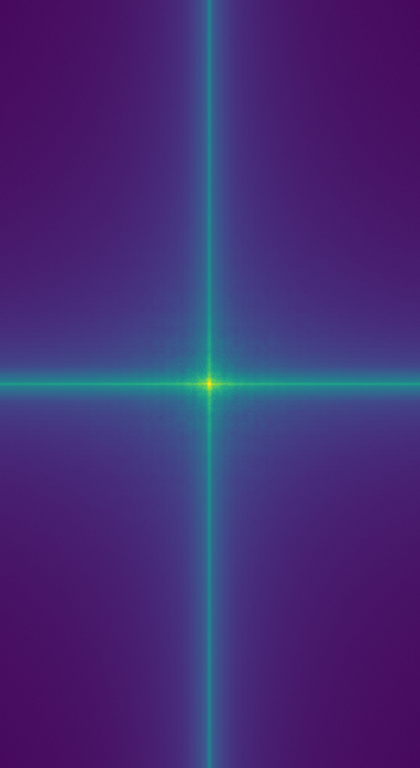
A Shadertoy shader for this background:

```glsl
// A glowing cross, like the log-magnitude spectrum of a rectangular signal.
// Two logarithmic falloffs, one per axis, add up to an intensity field; ripples
// and mirrored speckle give it grain, and a polynomial ramp colours it.

const vec2 CENTER = vec2(0.4985, 0.5);
const float BASE_LEVEL = 0.022;                // intensity in the corners
const float FALLOFF_LINEAR = 0.036;
const float FALLOFF_SQUARE = 0.009;
const vec2 CORE_SOFTNESS = vec2(0.015, 0.0067); // rounds off the log peaks
const vec2 BAND_HALF_WIDTH = vec2(0.095, 0.038);
const vec2 BAND_LEVEL = vec2(0.030, 0.080);
const vec2 LINE_WIDTH = vec2(0.012, 0.0032);
const vec2 LINE_LEVEL = vec2(0.080, 0.055);
const float OVERLAP_LOSS = 0.8;                // keeps the crossing from clipping
const float HALO_LEVEL = 0.09;
const float HALO_RADIUS = 0.13;
const float SPOT_LEVEL = 0.14;
const float SPOT_RADIUS = 0.022;
const vec2 RIPPLE_PERIOD = vec2(0.050, 0.056);
const vec2 STRIPE_PERIOD = vec2(0.029, 0.013);
const vec2 GRAIN_CELLS = vec2(140.0, 256.0);   // cells per half canvas
const float TAU = 6.2831853;

float hash(vec2 p) {
    vec3 q = fract(vec3(p.xyx) * 0.1031);
    q += dot(q, q.yzx + 33.33);
    return fract((q.x + q.y) * q.z);
}

float valueNoise(vec2 p) {
    vec2 cell = floor(p);
    vec2 f = fract(p);
    f = f * f * (3.0 - 2.0 * f);
    float low = mix(hash(cell), hash(cell + vec2(1.0, 0.0)), f.x);
    float high = mix(hash(cell + vec2(0.0, 1.0)), hash(cell + 1.0), f.x);
    return mix(low, high, f.y);
}

// Purple, blue, teal, green, yellow ramp over 0..1
vec3 ramp(float t) {
    const vec3 c0 = vec3(0.2777, 0.0054, 0.3341);
    const vec3 c1 = vec3(0.1051, 1.4046, 1.3846);
    const vec3 c2 = vec3(-0.3309, 0.2148, 0.0951);
    const vec3 c3 = vec3(-4.6342, -5.7991, -19.3324);
    const vec3 c4 = vec3(6.2283, 14.1799, 56.6906);
    const vec3 c5 = vec3(4.7764, -13.7451, -65.3530);
    const vec3 c6 = vec3(-5.4355, 4.6459, 26.3124);
    return c0 + t * (c1 + t * (c2 + t * (c3 + t * (c4 + t * (c5 + t * c6)))));
}

// Intensity of both arms as a function of distance from their axes
vec2 armLevels(vec2 d) {
    vec2 depth = max(-log(d + CORE_SOFTNESS), 0.0);
    vec2 level = depth * (FALLOFF_LINEAR + FALLOFF_SQUARE * depth);
    vec2 band = 1.0 - smoothstep(BAND_HALF_WIDTH * 0.3, BAND_HALF_WIDTH * 1.4, d);
    vec2 line = exp(-d * d / (LINE_WIDTH * LINE_WIDTH));
    return level + BAND_LEVEL * band + LINE_LEVEL * line;
}

// Ripples, stripes along the arms and point-symmetric speckle
float texture2Level(vec2 p, vec2 d, float r) {
    vec2 wave = cos(TAU * d / RIPPLE_PERIOD);
    float ripple = 0.016 * (wave.x + wave.y) * exp(-r / 0.11);

    vec2 stripe = cos(TAU * d / STRIPE_PERIOD) * exp(-d / vec2(0.10, 0.16));
    float stripes = dot(stripe, vec2(0.010, 0.006));

    vec2 mirrored = p.y < 0.0 ? -p : p;
    vec2 grainPos = mirrored * GRAIN_CELLS + 300.0;
    float grain = valueNoise(grainPos) - 0.5;
    float clumps = valueNoise(grainPos * 0.22) - 0.5;
    float speckle = grain * (0.008 + 0.11 * exp(-r / 0.09));
    return ripple + stripes + speckle + 0.05 * clumps * exp(-r / 0.16);
}

void mainImage(out vec4 fragColor, in vec2 fragCoord) {
    // Offset from the crossing, 1 at the canvas edges
    vec2 p = 2.0 * (fragCoord / iResolution.xy - CENTER);
    vec2 d = abs(p);
    float r = length(p * vec2(iResolution.x / iResolution.y, 1.0));

    // Arms and centre glow
    vec2 arm = armLevels(d);
    float level = BASE_LEVEL + arm.x + arm.y - OVERLAP_LOSS * arm.x * arm.y;
    level += HALO_LEVEL * exp(-r / HALO_RADIUS);
    level += SPOT_LEVEL * exp(-r / SPOT_RADIUS);

    // Fine detail
    level += texture2Level(p, d, r);

    fragColor = vec4(clamp(ramp(clamp(level, 0.0, 1.0)), 0.0, 1.0), 1.0);
}
```
